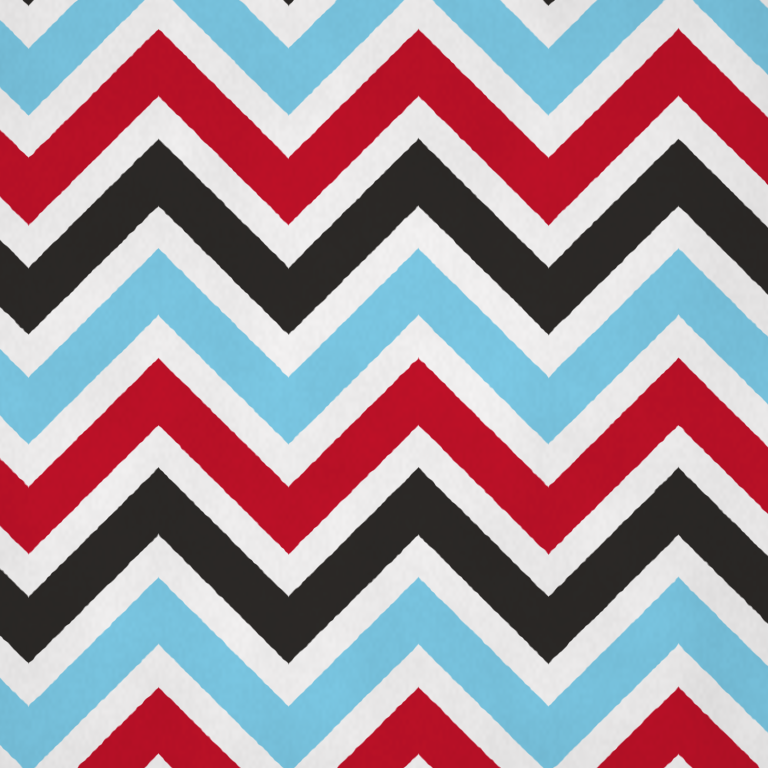
This pattern is drawn by a three.js fragment shader. Its source:

```glsl
varying vec2 vUv;

const vec3 WHITE = vec3(0.915, 0.91, 0.91);
const vec3 RED = vec3(0.72, 0.065, 0.15);
const vec3 BLACK = vec3(0.165, 0.155, 0.147);
const vec3 BLUE = vec3(0.465, 0.755, 0.86);

float hash(vec2 p) {
  return fract(sin(dot(p, vec2(127.1, 311.7))) * 43758.5453);
}

float valueNoise(vec2 p) {
  vec2 cell = floor(p);
  vec2 f = fract(p);
  f = f * f * (3.0 - 2.0 * f);
  float low = mix(hash(cell), hash(cell + vec2(1.0, 0.0)), f.x);
  float high = mix(hash(cell + vec2(0.0, 1.0)), hash(cell + vec2(1.0, 1.0)), f.x);
  return mix(low, high, f.y);
}

float fbm(vec2 p) {
  float sum = 0.0;
  float weight = 0.5;
  for (int i = 0; i < 4; i++) {
    sum += weight * valueNoise(p);
    p = p * 2.03 + 17.3;
    weight *= 0.5;
  }
  return sum / 0.9375;
}

// 0 at each peak, 1 at each valley
float zigzag(float x, float peakX, float period) {
  return 2.0 * abs(fract((x - peakX) / period + 0.5) - 0.5);
}

vec3 stripeColour(float index) {
  float turn = mod(index, 3.0);
  return turn < 0.5 ? RED : (turn < 1.5 ? BLACK : BLUE);
}

// x: stripe number, y: coverage of the coloured band
vec2 stripe(float depth, float pitch, float width, float softness) {
  float centred = (depth - 0.5 * width) / pitch + 0.5;
  float offset = abs(fract(centred) - 0.5) * pitch;
  float cover = 1.0 - smoothstep(-softness, softness, offset - 0.5 * width);
  return vec2(floor(centred), cover);
}

// Soft nap, fine fibres and a gentle light falloff
float clothShade(vec2 p) {
  float nap = fbm(p * vec2(14.0, 10.0)) - 0.5;
  float fibre = valueNoise(p * vec2(230.0, 150.0)) - 0.5;
  float falloff = dot(p - vec2(0.42, 0.5), p - vec2(0.42, 0.5));
  return 1.02 + 0.06 * nap + 0.025 * fibre - 0.11 * falloff;
}

void main() {
  // Chevron stripes with slightly ragged printed edges
  float ragged = 0.0022 * (valueNoise(vUv * 190.0) - 0.5);
  float fall = 0.168 * zigzag(vUv.x, 0.2064, 0.3385);
  float depth = 1.0 - vUv.y - 0.0378 - fall + ragged;
  vec2 band = stripe(depth, 0.1428, 0.0872, 0.0018);

  vec3 colour = mix(WHITE, stripeColour(band.x), band.y);
  gl_FragColor = vec4(colour * clothShade(vUv), 1.0);
}
```
